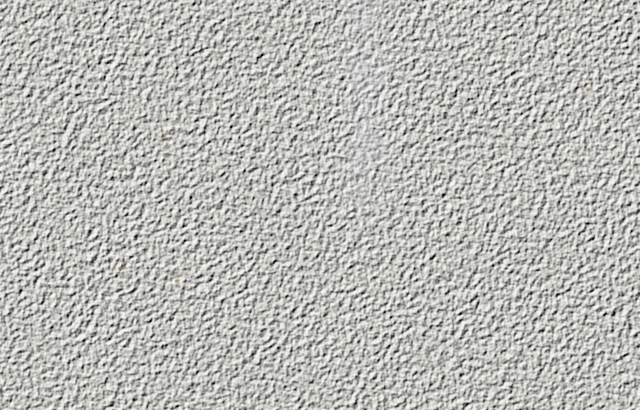
Give the GLSL for this texture, as a WebGL 2 fragment shader.

```glsl
#version 300 es
precision highp float;
// Finely grained pale grey stucco wall in raking light from the upper left.

#define GRAIN_SCALE 84.0              // main grains per canvas height
#define STRETCH 0.86                  // below 1: grains longer across the light
#define LIGHT_DIR vec2(-0.72, 0.69)
#define SHADE_REACH 0.0030            // half the distance used to read the slope
#define RELIEF_GAIN 3.1
#define MID_TONE 0.748
#define TONE_SLOPE 0.155
#define TONE_BEND 0.028               // deepens shadows, flattens highlights
#define STREAK_FADE 0.30
#define DARK_TINT vec3(0.004, -0.006, 0.010)
#define LIGHT_TINT vec3(0.003, 0.003, -0.017)
#define OCHRE vec3(0.70, 0.52, 0.30)

uniform vec2 u_resolution;
out vec4 fragColor;

float hash(vec2 cell) {
    uvec2 v = uvec2(ivec2(cell)) * uvec2(1597u, 3811u);
    uint n = (v.x ^ (v.y << 9)) * 747796u + v.y * 2891u;
    n = (n ^ (n >> 15)) * 739981u;
    n = (n ^ (n >> 13)) * 277803u;
    n ^= n >> 16;
    return float(n & 65535u) / 65535.0;
}

// Contribution of one lattice corner with a random unit gradient
float corner(vec2 cell, vec2 offset) {
    float angle = 6.28319 * hash(cell);
    return dot(vec2(cos(angle), sin(angle)), offset);
}

float gradientNoise(vec2 p) {
    vec2 i = floor(p), f = fract(p), e = vec2(1, 0);
    vec2 w = f * f * f * (f * (f * 6.0 - 15.0) + 10.0);
    float low = mix(corner(i, f), corner(i + e.xy, f - e.xy), w.x);
    float high = mix(corner(i + e.yx, f - e.yx), corner(i + e.xx, f - e.xx), w.x);
    return mix(low, high, w.y);
}

mat2 rotation(float angle) {
    float c = cos(angle), s = sin(angle);
    return mat2(c, s, -s, c);
}

// Plaster height: faint lumps, main grains, then finer grit
float relief(vec2 p) {
    vec2 q = p * GRAIN_SCALE;
    float height = 0.55 * gradientNoise(rotation(0.9) * q * 0.53 + 11.0);
    height += gradientNoise(rotation(0.4) * q + 0.4 * height);
    height += 0.45 * gradientNoise(rotation(1.3) * q * 1.9 + 47.0);
    return height;
}

// Worn, smoother band that runs down from the top edge
float wornStreak(vec2 uv) {
    float wobble = 0.03 * gradientNoise(uv * vec2(9.0, 7.0));
    float across = (uv.x + wobble - 0.57) / 0.04;
    float patches = 0.8 + 0.7 * gradientNoise(uv * vec2(40.0, 16.0) + 5.0);
    return exp(-across * across) * smoothstep(0.33, 0.65, uv.y) * patches;
}

// Rare small rust-coloured grains
float ochreSpeck(vec2 p) {
    vec2 g = p * 8.0, cell = floor(g);
    vec2 centre = 0.2 + 0.6 * vec2(hash(cell + 200.0), hash(cell + 300.0));
    float chosen = step(0.975, hash(cell + 400.0));
    return chosen * (1.0 - smoothstep(0.015, 0.045, length(g - cell - centre)));
}

void main() {
    vec2 uv = gl_FragCoord.xy / u_resolution;
    vec2 p = gl_FragCoord.xy / u_resolution.y;

    // Axes along and across the light
    vec2 light = normalize(LIGHT_DIR);
    vec2 ridge = vec2(light.y, -light.x);
    vec2 q = vec2(dot(p, light), dot(p, ridge) * STRETCH);

    // Slopes that face the light are bright, the others fall into shade
    vec2 reach = vec2(SHADE_REACH, 0.0);
    float slope = RELIEF_GAIN * (relief(q - reach) - relief(q + reach));

    // Slow changes in roughness and brightness
    float streak = wornStreak(uv);
    slope *= 1.0 + 0.12 * gradientNoise(p * 6.0 + 19.0);
    slope *= 1.0 - STREAK_FADE * streak;
    slope = clamp(slope, -3.0, 2.5);
    float tone = MID_TONE + TONE_SLOPE * slope - TONE_BEND * slope * slope;
    tone += 0.015 * gradientNoise(p * 4.0 + 53.0) + 0.02 * streak;

    // Cool shadows, faintly warm lights, a bluish cast on the streak
    vec3 colour = tone + mix(DARK_TINT, LIGHT_TINT, smoothstep(0.2, 0.85, tone));
    colour += vec3(-0.004, 0.0, 0.016) * streak;
    colour = mix(colour, OCHRE * (0.4 + 0.8 * tone), 0.8 * ochreSpeck(p));
    fragColor = vec4(clamp(colour, 0.0, 1.0), 1.0);
}
```
